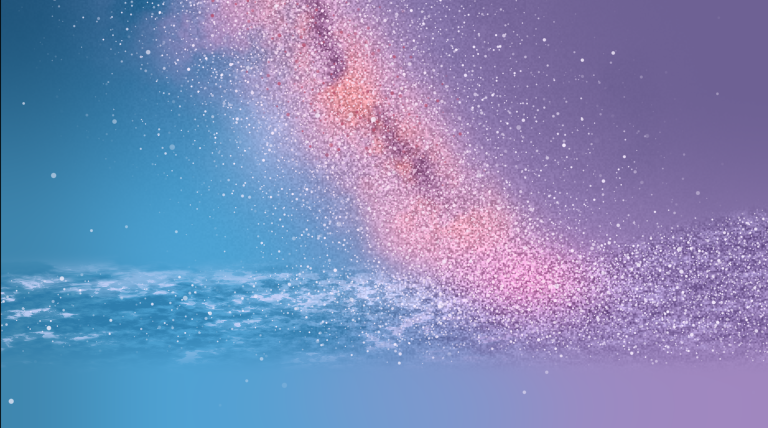
Give the GLSL for this background, as a Shadertoy shader.

```glsl
#define DEEP_BLUE vec3(0.13, 0.37, 0.54)
#define BLUE vec3(0.28, 0.60, 0.78)
#define DUSK vec3(0.43, 0.38, 0.58)
#define VIOLET vec3(0.63, 0.53, 0.75)
#define HAZE vec3(0.67, 0.60, 0.82)
#define PINK vec3(0.88, 0.63, 0.76)
#define CORAL vec3(0.90, 0.56, 0.57)
#define LANE vec3(0.54, 0.34, 0.53)
#define FROTH vec3(0.78, 0.82, 0.97)
#define GRAIN_SIZE 0.0027
#define GLITTER_GAIN 1.0
#define DUST_GRAIN 0.42

vec3 hash3(vec2 p) {
    vec3 q = fract(p.xyx * vec3(0.1031, 0.1030, 0.0973));
    q += dot(q, q.yxz + 33.33);
    return fract((q.xxy + q.yzz) * q.zyx);
}

float noise(vec2 p) {
    vec2 i = floor(p), f = fract(p);
    f = f * f * (3.0 - 2.0 * f);
    return mix(mix(hash3(i).x, hash3(i + vec2(1, 0)).x, f.x),
               mix(hash3(i + vec2(0, 1)).x, hash3(i + vec2(1, 1)).x, f.x), f.y);
}

float fbm(vec2 p) {
    float sum = 0.0, amp = 0.5;
    for (int i = 0; i < 5; i++) {
        sum += amp * noise(p);
        p = mat2(1.6, 1.2, -1.2, 1.6) * p + 7.3;
        amp *= 0.5;
    }
    return sum;
}

// Soft elliptical spot
float glow(vec2 p, vec2 center, vec2 radius) {
    vec2 q = (p - center) / radius;
    return exp(-dot(q, q));
}

// One jittered dot per cell of a turned grid; density is the share of lit cells
float glitter(vec2 p, float cell, float radius, float density, float seed) {
    float a = 0.5 + seed;
    vec2 g = mat2(cos(a), sin(a), -sin(a), cos(a)) * p / cell + 200.0;
    vec3 r = hash3(floor(g) + seed);
    vec3 s = hash3(floor(g) + seed + 57.0);
    float px = 0.8 / iResolution.y;
    float size = radius * mix(0.45, 1.0, s.x * s.x);
    float margin = min(0.45, radius / cell);
    float dist = length(fract(g) - mix(vec2(margin), vec2(1.0 - margin), r.xy)) * cell;
    float lit = smoothstep(r.z - 0.04, r.z + 0.04, density - 0.04);
    return lit * (0.4 + 0.6 * s.y) * (1.0 - smoothstep(size - px, size + px, dist));
}

vec3 backdrop(vec2 p) {
    vec3 left = mix(BLUE, DEEP_BLUE, smoothstep(0.4, 1.05, p.y));
    left *= mix(0.88, 1.06, smoothstep(0.0, 0.45, p.x));
    vec3 right = mix(VIOLET, DUSK, smoothstep(0.08, 0.8, p.y));
    float start = mix(0.6, 0.35, p.y);
    vec3 col = mix(left, right, smoothstep(start, start + 0.8, p.x));
    return mix(col, vec3(0.50, 0.61, 0.82), 0.6 * glow(p, vec2(0.98, 0.05), vec2(0.4, 0.2)));
}

// Wet floor: long ripples, froth and a rising right bank
vec3 ground(vec3 col, vec2 p, float floorMask) {
    float ripple = fbm(p * vec2(9.0, 45.0) + 2.0 * fbm(p * 6.0));
    float fine = fbm(p * vec2(45.0, 120.0));
    float leftSide = 1.0 - smoothstep(0.7, 1.25, p.x);
    vec3 dark = mix(vec3(0.44, 0.35, 0.58), vec3(0.14, 0.45, 0.64), leftSide);
    col = mix(col, dark, floorMask * 0.7 * smoothstep(0.4, 0.7, 1.0 - 0.5 * (ripple + fine)));
    float crest = smoothstep(0.46, 0.66, ripple) * (0.2 + 1.3 * smoothstep(0.42, 0.62, fine));
    col = mix(col, mix(HAZE, FROTH, leftSide), min(1.0, floorMask * 0.6 * crest));
    float patchMask = glow(p, vec2(0.87, 0.31), vec2(0.24, 0.055));
    col = mix(col, FROTH, patchMask * (0.3 + 0.6 * smoothstep(0.4, 0.6, fine)));
    float sheet = glow(p, vec2(0.25, 0.35), vec2(0.28, 0.03));
    return mix(col, FROTH, 0.5 * sheet * smoothstep(0.35, 0.65, ripple));
}

void mainImage(out vec4 fragColor, in vec2 fragCoord) {
    vec2 p = fragCoord / iResolution.y;
    vec3 col = backdrop(p);

    // Falling plume, measured sideways from its curved axis
    float drop = 1.0 - p.y;
    float axis = 0.71 + 0.45 * drop + 0.40 * drop * drop;
    float cloud = fbm(p * 6.0 + 2.0);
    float wisps = fbm(p * 13.0 + 9.0);
    float d = p.x - axis + 0.13 * (cloud - 0.48);
    float above = smoothstep(0.27, 0.42, p.y);
    float width = d < 0.0 ? mix(0.18, 0.36, p.y) : 0.42;
    float halo = exp(-d * d / (width * width)) * above;
    float core = exp(-pow(abs((d + 0.01) / 0.2), 3.0)) * above;

    // Floor mask follows a horizon that climbs to the right
    float horizon = 0.375 + 0.14 * smoothstep(1.2, 1.8, p.x) + 0.03 * (cloud - 0.5);
    float floorMask = (1.0 - smoothstep(horizon - 0.05, horizon + 0.02, p.y)) * smoothstep(0.12, 0.25, p.y);
    col = ground(col, p, floorMask);

    // Dust clouds, warm veins and the dark central lane
    col = mix(col, mix(HAZE, VIOLET, smoothstep(0.0, 0.25, d)), 0.8 * halo * smoothstep(0.1, 0.55, cloud));
    col = mix(col, vec3(0.66, 0.73, 0.91), 0.65 * glow(p, vec2(0.63, 0.70), vec2(0.12, 0.14)));
    col = mix(col, vec3(0.70, 0.56, 0.77), 0.7 * glow(p, vec2(0.51, 0.94), vec2(0.17, 0.12)) * smoothstep(0.25, 0.6, wisps));
    col = mix(col, PINK, 0.9 * core * mix(0.8, 1.0, smoothstep(0.3, 0.6, wisps)));
    col = mix(col, PINK, 0.6 * glow(p, vec2(0.96, 0.47), vec2(0.12, 0.09)));
    float vein = exp(-pow((d + 0.01) / 0.085, 2.0)) * smoothstep(0.36, 0.6, p.y);
    col = mix(col, CORAL, 0.75 * vein * smoothstep(0.3, 0.62, wisps));
    float lane = exp(-pow((d - 0.012) / 0.042, 2.0)) * smoothstep(0.45, 0.62, p.y);
    col = mix(col, LANE, 0.75 * lane * smoothstep(0.25, 0.6, 1.0 - wisps));
    float foot = glow(p, vec2(1.23, 0.34), vec2(0.17, 0.09));
    col = mix(col, vec3(0.90, 0.56, 0.78), 0.75 * foot);

    // Powder grain, then glitter at several scales
    float spread = exp(-pow(d / 0.42, 2.0)) * smoothstep(0.22, 0.4, p.y);
    float bank = floorMask * smoothstep(0.5, 1.2, p.x);
    float powder = min(1.0, 0.3 * spread + 0.5 * core + 0.7 * foot + 0.6 * bank);
    col += DUST_GRAIN * powder * (noise(p * 260.0) - 0.5);
    float density = 0.36 * spread + 0.26 * core + 0.4 * foot + 0.3 * bank + 0.1 * floorMask;
    vec3 tint = mix(vec3(0.97, 0.93, 1.0), vec3(1.0, 0.82, 0.92), 0.5 * core + 0.5 * foot);
    for (int i = 0; i < 6; i++) {
        float k = float(i);
        float grain = glitter(p, 0.009 + 0.004 * k, GRAIN_SIZE * (0.8 + 0.16 * k), density, 19.0 * k);
        col = mix(col, tint, min(1.0, GLITTER_GAIN * grain));
    }
    float specks = glitter(p, 0.015, 0.0045, 0.4 * core * smoothstep(0.5, 0.8, p.y), 131.0);
    col = mix(col, vec3(0.72, 0.30, 0.42), 0.8 * specks);
    float sparks = glitter(p, 0.065, 0.0065, 0.1 + 0.25 * spread + 0.25 * floorMask, 211.0);
    col = mix(col, vec3(0.98, 0.95, 1.0), 0.85 * sparks);

    // Thin dark left border
    col *= smoothstep(0.0, 0.004, p.x);
    fragColor = vec4(clamp(col, 0.0, 1.0), 1.0);
}
```
